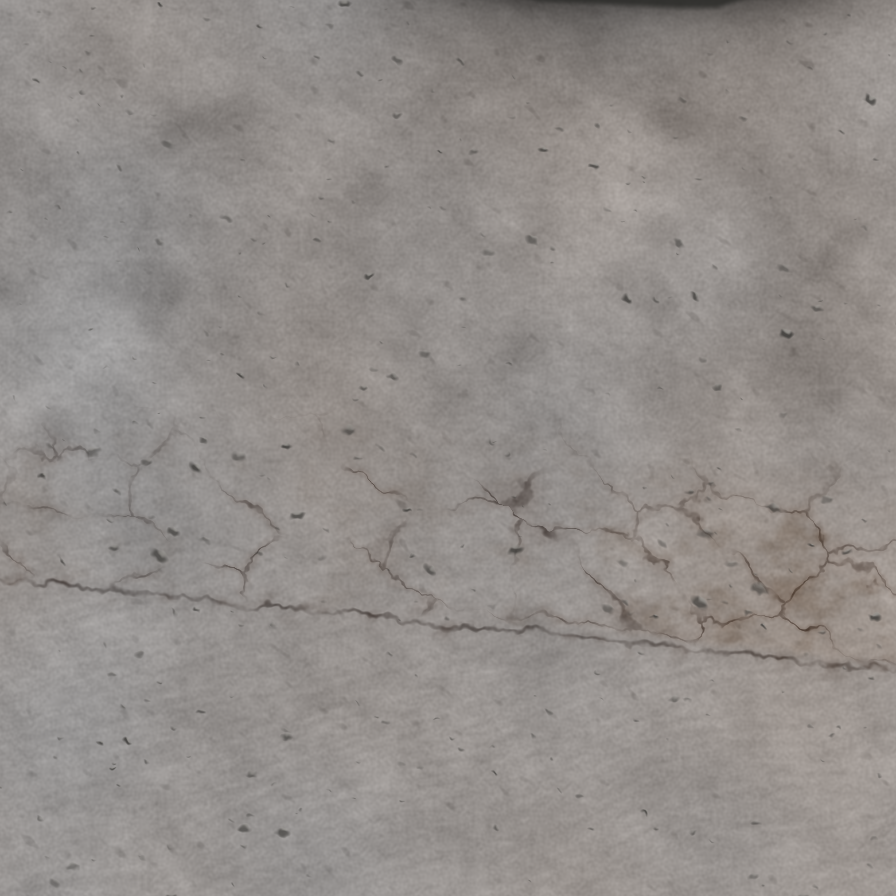
A Shadertoy shader for this texture:

```glsl
// Worn grey concrete floor with a cracked joint, brown stains, grit and a shadow at the top edge.

vec2 hash2(vec2 p) {
    vec3 q = fract(vec3(p.xyx) * vec3(0.1031, 0.1030, 0.0973));
    q += dot(q, q.yzx + 33.33);
    return fract((q.xx + q.yz) * q.zy);
}

float gradientNoise(vec2 p) {
    vec2 i = floor(p), f = fract(p);
    vec2 u = f * f * f * (f * (f * 6.0 - 15.0) + 10.0);
    vec2 e = vec2(0.0, 1.0);
    float a = dot(hash2(i) * 2.0 - 1.0, f);
    float b = dot(hash2(i + e.yx) * 2.0 - 1.0, f - e.yx);
    float c = dot(hash2(i + e.xy) * 2.0 - 1.0, f - e.xy);
    float d = dot(hash2(i + e.yy) * 2.0 - 1.0, f - e.yy);
    return mix(mix(a, b, u.x), mix(c, d, u.x), u.y);
}

float fbm(vec2 p) {
    float sum = 0.0, amp = 1.0;
    for (int i = 0; i < 4; i++) {
        sum += amp * gradientNoise(p);
        p = mat2(0.8, 0.6, -0.6, 0.8) * p * 2.03 + 17.3;
        amp *= 0.5;
    }
    return sum;
}

// Gap between the two nearest cell points: zero along cell borders
float cellBorder(vec2 p) {
    vec2 cell = floor(p);
    float near = 9.0, second = 9.0;
    for (int y = -1; y <= 1; y++)
    for (int x = -1; x <= 1; x++) {
        vec2 c = cell + vec2(x, y);
        float d = length(c + hash2(c + 40.0) - p);
        second = min(second, max(near, d));
        near = min(near, d);
    }
    return second - near;
}

// Scattered stones: x is the dark body, y the lit rim
vec2 pebbles(vec2 p, float scale, float density, float seed, float px) {
    vec2 cell = floor(p * scale), result = vec2(0.0);
    for (int y = -1; y <= 1; y++)
    for (int x = -1; x <= 1; x++) {
        vec2 c = cell + vec2(x, y);
        vec2 pick = hash2(c + seed), shape = hash2(c + seed + 71.0);
        vec2 q = p - (c + hash2(c + seed + 23.0)) / scale;
        float angle = -1.1 * shape.x + 0.2;
        q = mat2(cos(angle), -sin(angle), sin(angle), cos(angle)) * q;
        float size = mix(0.05, 0.14, shape.y * shape.y) / scale;
        float soft = 0.3 * size + px;
        float body = length(q * vec2(0.75, 1.4)) - size;
        float rim = length((q - size * vec2(0.2, 0.7)) * vec2(0.9, 1.6)) - 0.6 * size;
        float present = step(pick.x, density) * (0.4 + 0.6 * pick.y);
        result = max(result, present * (1.0 - smoothstep(-soft, soft, vec2(body, rim))));
    }
    return result;
}

void mainImage(out vec4 fragColor, in vec2 fragCoord) {
    vec2 p = fragCoord / iResolution.xy;
    float px = 1.0 / iResolution.y;

    // Broad diagonal mottling, warmer to the right
    vec2 slanted = mat2(0.8, 0.6, -0.6, 0.8) * p;
    float mottle = fbm(slanted * vec2(5.0, 6.5) + 3.0);
    float upper = smoothstep(0.3, 0.6, p.y);
    vec3 color = vec3(0.577, 0.558, 0.546) + 0.022 * (1.0 - upper);
    color += mottle * mix(0.055, 0.11, upper);
    color += 0.045 * fbm(slanted * vec2(17.0, 26.0) + 60.0);
    color += vec3(0.012, 0.0, -0.01) * (gradientNoise(p * 4.0 + 8.0) * 1.5 + p.x - 0.5);
    float smudge = smoothstep(0.15, 0.5, gradientNoise(p * vec2(9.0, 11.0) + 31.0));
    color -= 0.065 * smudge * upper;

    // Fine grain, trowel marks and small scuffs
    color += 0.05 * gradientNoise(p * 230.0) + 0.04 * gradientNoise(p * vec2(70.0, 110.0));
    float sweep = gradientNoise(p * 3.0 + 5.0);
    vec2 brushed = vec2(p.x * 0.8 + p.y * 0.35, p.y - p.x * 0.3 + 0.06 * sweep);
    color += 0.04 * (1.0 - upper) * gradientNoise(brushed * vec2(18.0, 120.0));
    float scuff = smoothstep(0.3, 0.6, gradientNoise(slanted * vec2(45.0, 80.0)));
    color -= 0.07 * scuff;

    // Height above the long, slightly falling joint
    float joint = 0.353 - 0.1 * p.x + 0.016 * fbm(vec2(p.x * 9.0, 2.0));
    float h = p.y - joint;
    float band = smoothstep(0.0, 0.015, h) * (1.0 - smoothstep(0.13, 0.25, h + 0.1 * mottle));
    float right = smoothstep(0.45, 0.9, p.x);

    // Brown dirt soaked in around the broken area
    float dirt = smoothstep(-0.05, 0.5, fbm(p * vec2(14.0, 17.0) + 12.0));
    color -= vec3(0.085, 0.1, 0.115) * dirt * band * mix(0.3, 1.0, right);
    color += vec3(0.016, 0.004, -0.006) * band * right;

    // Broken crack network with wandering, crumbling edges
    vec2 wander = vec2(fbm(p * 22.0), fbm(p * 22.0 + 50.0));
    vec2 network = mat2(0.92, 0.38, -0.38, 0.92) * p + 0.022 * wander;
    float border = cellBorder(network * vec2(7.0, 12.0));
    float broken = smoothstep(-0.2, 0.25, gradientNoise(p * 13.0 + 9.0) + 0.2 * right);
    float width = 0.025 + 0.09 * max(gradientNoise(p * 45.0) + 0.08, 0.0);
    float crack = 1.0 - smoothstep(0.2 * width, width + 8.0 * px, border);
    float halo = 1.0 - smoothstep(0.0, 0.2, border);
    float worn = 0.7 + 0.9 * gradientNoise(p * 55.0);
    color -= band * broken * (vec3(0.19, 0.195, 0.195) * crack * worn + vec3(0.045, 0.055, 0.06) * halo);

    // Joint line with crumbling, dusty sides
    float ragged = abs(h + 0.008 * gradientNoise(p * 45.0) + 0.005 * gradientNoise(p * 110.0));
    float line = 1.0 - smoothstep(0.0003, 0.003 + px, ragged);
    float strength = clamp(0.6 + 1.2 * gradientNoise(vec2(p.x * 22.0, 6.5)), 0.15, 1.0);
    color -= vec3(0.2, 0.205, 0.205) * line * strength;
    float crumble = smoothstep(0.0, 0.35, gradientNoise(p * vec2(35.0, 60.0)));
    color -= vec3(0.09, 0.1, 0.105) * exp(-ragged * 100.0) * (0.25 + crumble);

    // Chipped grit everywhere, larger stones gathered near the cracks
    vec2 chipped = p + 0.004 * vec2(gradientNoise(p * 130.0), gradientNoise(p * 130.0 + 70.0));
    vec2 grit = pebbles(chipped, 26.0, 0.1, 5.0, px);
    vec2 specks = 0.6 * pebbles(chipped, 45.0, 0.12, 33.0, px);
    float gathered = smoothstep(0.2, 0.7, band + exp(-ragged * 40.0));
    vec2 stones = pebbles(chipped, 20.0, 0.4, 90.0, px) * gathered;
    vec2 loose = max(max(grit, specks), stones);
    color = mix(color, vec3(0.22, 0.215, 0.205), 0.8 * loose.x);
    color = mix(color, vec3(0.62, 0.61, 0.59), 0.75 * loose.y);

    // Shadow under a dark object at the top edge
    float side = max(abs(p.x - 0.7) - 0.1, 0.0);
    float depth = 1.0 - p.y;
    color *= 1.0 - 0.5 * exp(-depth * 28.0 - side * side * 50.0);
    float object = smoothstep(0.005, -0.005, depth - 0.009 + side * 0.35 + 0.05 * max(0.76 - p.x, 0.0));
    color = mix(color, vec3(0.17, 0.17, 0.16), 0.8 * object);

    fragColor = vec4(clamp(color, 0.0, 1.0), 1.0);
}
```
